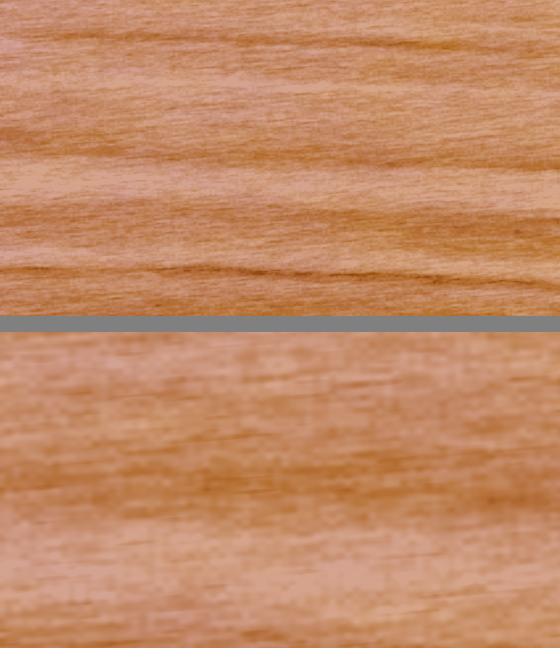
Top: the whole. Bottom: its middle third, enlarged.
This texture is drawn by a WebGL 1 fragment shader. Its source:

```glsl
precision highp float;

uniform vec2 u_resolution;

const vec3 DEEP_GRAIN = vec3(0.58, 0.29, 0.07);
const vec3 AMBER = vec3(0.71, 0.435, 0.215);
const vec3 TAN = vec3(0.765, 0.532, 0.383);
const vec3 PALE_PINK = vec3(0.835, 0.64, 0.55);

float hash(vec2 p) {
  vec3 q = fract(vec3(p.xyx) * 0.1031);
  q += dot(q, q.yzx + 33.33);
  return fract((q.x + q.y) * q.z);
}

// Value noise centred on zero
float noise(vec2 p) {
  vec2 cell = floor(p);
  vec2 f = fract(p);
  f = f * f * (3.0 - 2.0 * f);
  float low = mix(hash(cell), hash(cell + vec2(1.0, 0.0)), f.x);
  float high = mix(hash(cell + vec2(0.0, 1.0)), hash(cell + 1.0), f.x);
  return mix(low, high, f.y) - 0.5;
}

float layeredNoise(vec2 p) {
  float sum = 0.0;
  float weight = 0.55;
  for (int i = 0; i < 4; i++) {
    sum += weight * noise(p);
    p = p * 2.03 + vec2(17.3, 9.1);
    weight *= 0.55;
  }
  return sum;
}

// Soft streak with separate falloff below and above its centre
float streak(float y, float centre, float below, float above) {
  float d = y - centre;
  float r = d / mix(below, above, step(0.0, d));
  return exp(-r * r);
}

// Broad growth bands, light positive and dark negative
float growthBands(float y, float x) {
  float fade = 1.0 + 0.8 * noise(vec2(x * 3.0, y * 9.0));
  float light = 0.30 * streak(y, 0.205, 0.025, 0.025)
              + 0.30 * streak(y, 0.425, 0.045, 0.060)
              + 0.28 * streak(y, 0.755, 0.016, 0.014)
              + 0.12 * streak(y, 0.680, 0.080, 0.060);
  float dark = 0.46 * streak(y, 0.158, 0.022, 0.012)
             + 0.24 * streak(y, 0.355, 0.110, 0.012)
             + 0.36 * streak(y, 0.520, 0.012, 0.065)
             + 0.36 * streak(y, 0.887, 0.012, 0.025)
             + 0.30 * streak(y, 0.000, 0.050, 0.080);
  return light - dark * fade;
}

// Fine fibres, short flecks and sparse pores
float fineGrain(vec2 p) {
  vec2 slanted = vec2(p.x, p.y - 0.08 * p.x);
  float fibres = 0.32 * noise(slanted * vec2(9.0, 120.0));
  float flecks = 0.34 * noise(slanted * vec2(34.0, 150.0) + 41.0);
  float speckle = 0.26 * noise(p * vec2(120.0, 144.0) + 73.0);
  float pores = smoothstep(0.24, 0.46, noise(slanted * vec2(22.0, 135.0) + 11.0));
  return fibres + flecks + speckle - 0.20 * pores;
}

vec3 woodColour(float tone) {
  vec3 colour = mix(DEEP_GRAIN, AMBER, smoothstep(-0.35, 0.12, tone));
  colour = mix(colour, TAN, clamp((tone - 0.12) / 0.36, 0.0, 1.0));
  return mix(colour, PALE_PINK, clamp((tone - 0.48) / 0.45, 0.0, 1.0));
}

void main() {
  vec2 p = gl_FragCoord.xy / u_resolution.y;

  // Tilted, gently waving bands with ragged edges
  float waves = 0.026 * noise(vec2(p.x * 1.6, p.y * 3.0) + 5.0);
  float ragged = 0.022 * layeredNoise(vec2(p.x * 9.0, p.y * 40.0));
  float y = p.y + 0.028 * p.x + waves + ragged;

  float patches = 0.42 * layeredNoise(vec2(p.x * 1.8, y * 16.0) + 29.0);
  float knotShade = length((p - vec2(0.07, 0.575)) / vec2(0.16, 0.045));
  float tone = 0.57 + growthBands(y, p.x) + patches + fineGrain(p);
  tone += 0.14 * (p.y - 0.5) - 0.20 * exp(-knotShade * knotShade);

  // Rosy tint toward the left, golden toward the right
  float rosy = 0.022 * (0.8 - p.x) + 0.07 * layeredNoise(p * vec2(5.0, 14.0) + 61.0);
  vec3 colour = woodColour(tone) + rosy * vec3(-0.2, -0.25, 1.0);
  gl_FragColor = vec4(clamp(colour, 0.0, 1.0), 1.0);
}
```
